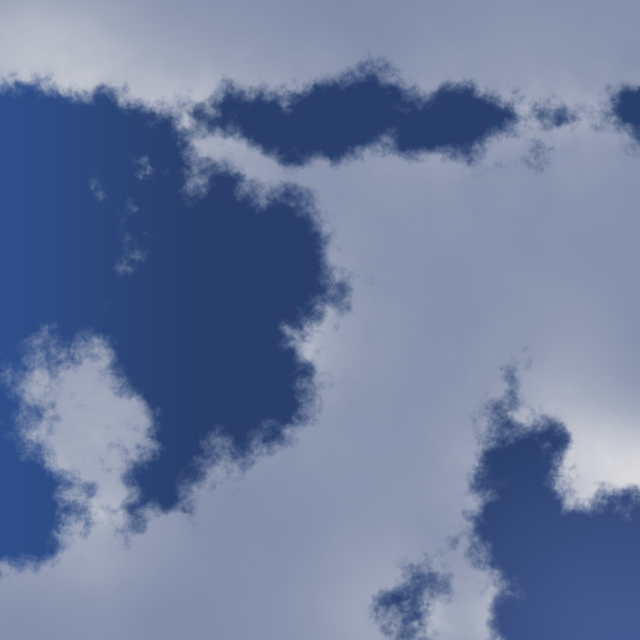
This texture is drawn by a three.js fragment shader. Its source:

```glsl
// Blue sky seen through gaps in a broad, softly shaded cloud layer.
// Ellipse distances lay out gaps and puffs, fractal noise frays their edges,
// and broad glows plus a pale rim light the cloud.
varying vec2 vUv;

const vec3 SKY_DEEP = vec3(0.160, 0.250, 0.425);
const vec3 SKY_LEFT = vec3(0.185, 0.310, 0.550);
const vec3 SKY_LOW = vec3(0.265, 0.350, 0.560);
const vec3 CLOUD_SHADE = vec3(0.485, 0.530, 0.650);
const vec3 CLOUD_MID = vec3(0.630, 0.660, 0.735);
const vec3 CLOUD_LIT = vec3(0.860, 0.860, 0.870);
const float FRAY_SCALE = 9.0;     // coarsest fray cells across the canvas
const float FRAY_DEPTH = 0.21;    // how far the noise pushes an edge
const float EDGE_START = -0.012;  // field where cloud begins to show
const float EDGE_FULL = 0.055;    // field where cloud turns opaque
const float RIM_WIDTH = 0.075;
const int OCTAVES = 6;

float hash(vec2 cell) {
  vec3 q = fract(vec3(cell.xyx) * 0.1031);
  q += dot(q, q.yzx + 33.33);
  return fract((q.x + q.y) * q.z);
}

float noise(vec2 p) {
  vec2 i = floor(p);
  vec2 f = fract(p);
  f = f * f * f * (f * (f * 6.0 - 15.0) + 10.0);
  return mix(mix(hash(i), hash(i + vec2(1.0, 0.0)), f.x),
             mix(hash(i + vec2(0.0, 1.0)), hash(i + vec2(1.0, 1.0)), f.x), f.y);
}

// Fractal noise centred on zero, each octave turned to hide the grid
float fbm(vec2 p) {
  mat2 turn = mat2(0.8, 0.6, -0.6, 0.8);
  float sum = 0.0;
  float total = 0.0;
  float amp = 1.0;
  for (int i = 0; i < OCTAVES; i++) {
    sum += amp * (noise(p) - 0.5);
    total += amp;
    amp *= 0.62;
    p = turn * p * 2.03 + 17.3;
  }
  return sum / total;
}

// Approximate signed distance, negative inside
float ellipse(vec2 p, vec2 centre, vec2 radius) {
  return (length((p - centre) / radius) - 1.0) * min(radius.x, radius.y);
}

float glow(vec2 p, vec2 centre, vec2 radius) {
  vec2 d = (p - centre) / radius;
  return exp(-dot(d, d));
}

// Positive in cloud, negative in open sky
float cloudLayout(vec2 p) {
  float gap = ellipse(p, vec2(0.02, 0.515), vec2(0.345));
  gap = min(gap, ellipse(p, vec2(0.28, 0.50), vec2(0.215, 0.205)));
  gap = min(gap, ellipse(p, vec2(0.99, 0.035), vec2(0.195, 0.175)));
  gap = min(gap, ellipse(p, vec2(0.81, 0.22), vec2(0.050, 0.085)));
  gap = min(gap, ellipse(p, vec2(0.76, 0.820), vec2(0.16, 0.012)));
  gap = min(gap, ellipse(p, vec2(0.69, 0.800), vec2(0.06, 0.030)) + 0.010);
  gap = min(gap, ellipse(p, vec2(0.655, 0.035), vec2(0.020, 0.025)));

  // Thin puffs floating in the large gap
  float lean = p.x + 0.25 * (p.y - 0.33);
  float puff = -ellipse(vec2(lean, p.y), vec2(0.16, 0.335), vec2(0.110, 0.145));
  float wisp = -ellipse(p, vec2(0.19, 0.585), vec2(0.036, 0.062));
  return max(gap, max(min(puff, 0.042), min(wisp, 0.030)));
}

vec3 skyColor(vec2 p) {
  vec3 sky = mix(SKY_LEFT, SKY_DEEP, smoothstep(-0.05, 0.36, p.x));
  float low = smoothstep(0.55, 0.95, p.x) * smoothstep(0.40, 0.0, p.y);
  return mix(sky, SKY_LOW, low);
}

// Brightness from 0 in shade to 1 in full light
float cloudLight(vec2 p, float depth, float fray) {
  float rim = exp(-max(depth, 0.0) / RIM_WIDTH);
  float light = 0.08 + 0.27 * rim;
  light += 0.42 * glow(p, vec2(0.05, 0.94), vec2(0.20, 0.11));
  light += 0.36 * glow(p, vec2(0.28, 0.82), vec2(0.15, 0.13));
  light += 0.72 * glow(p, vec2(1.00, 0.27), vec2(0.17, 0.10));
  light += 0.28 * glow(p, vec2(0.88, 0.40), vec2(0.12, 0.14));
  light += 0.42 * glow(p, vec2(0.82, 0.03), vec2(0.11, 0.09));
  light += 0.24 * glow(p, vec2(0.57, 0.04), vec2(0.10, 0.10));
  light += 0.22 * glow(p, vec2(0.15, 0.33), vec2(0.12, 0.15));
  light += 0.12 * glow(p, vec2(0.08, 0.12), vec2(0.24, 0.06));

  // Broad soft folds inside, fine mottling only near the rim
  float folds = noise(p * vec2(7.0, 2.5) + 4.0) + noise(p * 5.0 + 9.0) - 1.0;
  return clamp(light + 0.10 * folds + 0.75 * fray * rim, 0.0, 1.0);
}

void main() {
  vec2 p = vUv;
  float fray = fbm(p * FRAY_SCALE + 3.7);
  float depth = cloudLayout(p);
  float cover = smoothstep(EDGE_START, EDGE_FULL, depth + FRAY_DEPTH * fray);

  float light = cloudLight(p, depth, fray);
  vec3 cloud = mix(CLOUD_SHADE, CLOUD_MID, min(light * 2.0, 1.0));
  cloud = mix(cloud, CLOUD_LIT, max(light * 2.0 - 1.0, 0.0));
  gl_FragColor = vec4(mix(skyColor(p), cloud, cover), 1.0);
}
```
